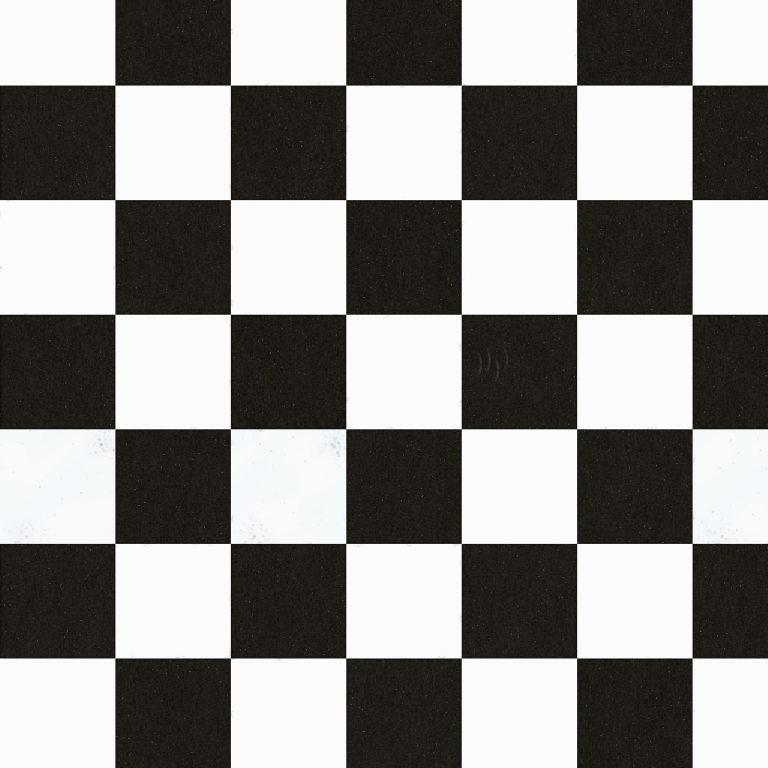
This pattern is drawn by a WebGL 1 fragment shader. Its source:

```glsl
precision highp float;
// Checkerboard of near-black and off-white tiles, just under seven by seven.
// Signed triangle waves give smooth tile edges; hashed grain, layered sines
// and cellular specks add fine weave, dust, soiled tiles and scuffed edges.
uniform vec2 u_resolution;

const vec2 PITCH = vec2(0.1503, 0.1492);   // tile size
const vec2 ORIGIN = vec2(0.0, -0.0066);    // lower left tile corner
const vec3 WHITE = vec3(0.984, 0.984, 0.984);
const vec3 SOILED = vec3(0.957, 0.973, 0.980);
const vec3 DARK_LOW = vec3(0.088, 0.078, 0.058);
const vec3 DARK_HIGH = vec3(0.160, 0.150, 0.128);
const vec3 DUST = vec3(0.42, 0.38, 0.32);
const vec3 SMUDGE = vec3(0.62, 0.64, 0.65);

float hash(vec2 p) {
  vec3 q = fract(vec3(p.xyx) * 0.1031);
  q += dot(q, q.yzx + 33.33);
  return fract((q.x + q.y) * q.z);
}

// Smooth mottling in -1..1 from three layered sines.
float mottle(vec2 p) {
  float a = sin(p.x + 1.7 * sin(p.y * 0.8));
  float b = sin(p.y * 1.9 + 1.3 * sin(p.x * 1.3));
  float c = sin(p.x * 3.1 - p.y * 2.7);
  return (a + b + 0.6 * c) / 2.6;
}

// Cellular dots of varied strength; a higher rarity leaves fewer bright ones.
float specks(vec2 p, float radius, float rarity) {
  vec2 base = floor(p);
  float strength = 0.0;
  for (int j = -1; j <= 1; j++) {
    for (int i = -1; i <= 1; i++) {
      vec2 id = base + vec2(float(i), float(j));
      vec2 center = id + vec2(hash(id + 11.0), hash(id + 47.0));
      float dot_ = 1.0 - smoothstep(0.4 * radius, radius, length(p - center));
      strength = max(strength, dot_ * pow(hash(id + 83.0), rarity));
    }
  }
  return strength;
}

// Positive inside even tiles, negative inside odd ones, zero on the edges.
vec2 signedEdge(vec2 t) {
  return 0.5 - abs(mod(t + 0.5, 2.0) - 1.0);
}

// Few thin bent scratches around a point of the tile.
float scratches(vec2 q, vec2 center) {
  float ink = 0.0;
  for (int i = 0; i < 4; i++) {
    float k = float(i);
    vec2 d = q - center - vec2(0.075 * (k - 1.5), 0.05 * sin(k * 2.4));
    float line = 1.0 - smoothstep(0.004, 0.016, abs(d.x + 2.5 * d.y * d.y));
    float span = 1.0 - smoothstep(0.05, 0.13, abs(d.y));
    ink += line * span * (0.4 + 0.6 * hash(vec2(k, floor(q.y * 40.0))));
  }
  return ink;
}

vec3 darkTile(vec2 uv, vec2 cell, vec2 q, float edge) {
  float grain = hash(floor(uv * 512.0));
  float weave = hash(floor(uv * vec2(512.0, 90.0)) + 200.0);
  float tone = 0.43 + 0.55 * (grain - 0.5) + 0.22 * (weave - 0.5);
  tone += 0.07 * mottle(uv * vec2(70.0, 28.0));
  tone += 0.14 * (hash(cell + 5.0) - 0.5);
  vec3 color = mix(DARK_LOW, DARK_HIGH, tone);
  color += vec3(0.012, 0.0, -0.010) * (hash(floor(uv * 300.0) + 31.0) - 0.5);
  color = mix(color, DUST, 0.65 * specks(uv * 130.0, 0.17, 7.0));
  float worn = step(length(cell - vec2(4.0, 3.0)), 0.5);
  color = mix(color, DUST, 0.4 * worn * scratches(q, vec2(0.28, 0.57)));
  return color * mix(0.72, 1.0, smoothstep(0.0005, 0.0035, edge));
}

vec3 lightTile(vec2 uv, vec2 cell, vec2 q, float edge) {
  // One row holds the soiled tiles, with a clean one among them.
  float soiled = step(abs(cell.y - 2.0), 0.5) * step(0.5, abs(cell.x - 4.0));
  float haze = 0.7 + 0.3 * mottle(q * 5.0 + cell);
  vec3 color = mix(WHITE, SOILED, soiled * haze);
  vec2 upper = q - vec2(0.91, 0.86);
  vec2 lower = q - vec2(0.22, 0.06);
  float corner = exp(-110.0 * dot(upper, upper)) + 0.5 * exp(-60.0 * dot(lower, lower));
  float dirt = corner * (0.12 + specks(uv * 150.0, 0.45, 1.5));
  dirt += 0.35 * specks(uv * 60.0, 0.12, 5.0);
  color = mix(color, SMUDGE, 0.65 * soiled * clamp(dirt, 0.0, 1.0));

  // Sparse grey scuffs along the tile edges.
  float rim = 1.0 - smoothstep(0.001, 0.005, edge);
  float patches = smoothstep(0.5, 0.85, mottle(uv * 95.0 + cell * 3.0));
  float scuff = rim * patches * step(0.45, hash(cell + 19.0));
  return mix(color, SMUDGE, 0.35 * scuff * hash(floor(uv * 400.0)));
}

void main() {
  vec2 uv = gl_FragCoord.xy / u_resolution;
  vec2 t = (uv - ORIGIN) / PITCH;
  vec2 cell = floor(t);
  vec2 q = fract(t);
  vec2 side = signedEdge(t) * PITCH;
  float edge = min(abs(side.x), abs(side.y));

  vec2 cover = clamp(side * u_resolution * 2.0, -1.0, 1.0);
  float light = 0.5 + 0.5 * cover.x * cover.y;
  vec3 dark = darkTile(uv, cell, q, edge);
  vec3 pale = lightTile(uv, cell, q, edge);
  gl_FragColor = vec4(mix(dark, pale, light), 1.0);
}
```
